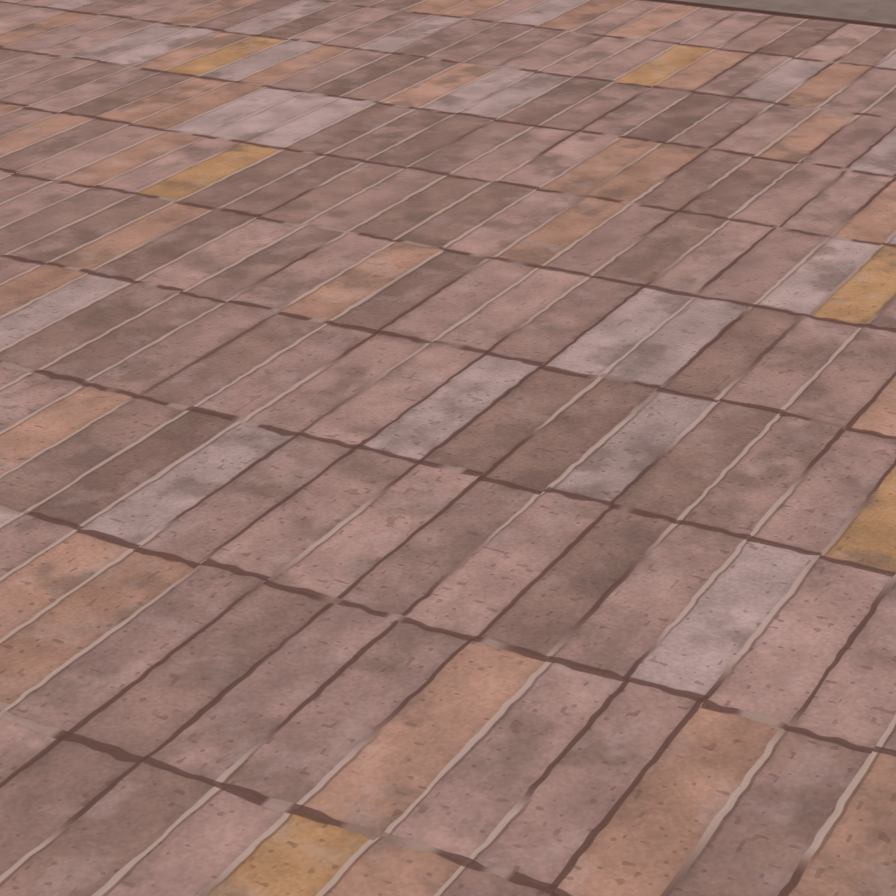
A three.js fragment shader for this texture:

```glsl
varying vec2 vUv;

// Ground plane seen in perspective
const float HORIZON = 0.5647;
const float TILT = 0.0132;
const float COLUMN_VANISH = 1.875;
const float ROW_VANISH = 3.919;
const float COLUMN_PITCH = 0.0825;
const float COLUMN_START = 0.6365;
const float ROW_SCALE = 1.7355;
const float ROW_START = 5.01;
const float LAST_ROW = 9.04;

// Joint half widths and irregularity, in bricks
const float LONG_JOINT = 0.036;
const float CROSS_JOINT = 0.017;
const float COLUMN_JITTER = 0.10;
const float ROW_JITTER = 0.035;
const float EDGE_SOFTNESS = 0.0013;
const float BRICK_ASPECT = 3.6;

const vec3 BROWN = vec3(0.54, 0.425, 0.39);
const vec3 ROSE = vec3(0.635, 0.505, 0.475);
const vec3 PALE = vec3(0.69, 0.59, 0.575);
const vec3 TERRACOTTA = vec3(0.67, 0.505, 0.43);
const vec3 OCHRE = vec3(0.70, 0.53, 0.38);
const vec3 MORTAR = vec3(0.71, 0.615, 0.575);
const vec3 SHADOW = vec3(0.37, 0.265, 0.24);
const vec3 SOOT = vec3(0.44, 0.36, 0.325);
const vec3 BORDER = vec3(0.51, 0.44, 0.41);

float hash(vec2 p) {
  vec3 q = fract(vec3(p.xyx) * 0.1031);
  q += dot(q, q.yzx + 33.33);
  return fract((q.x + q.y) * q.z);
}

float noise(vec2 p) {
  vec2 i = floor(p);
  vec2 f = fract(p);
  f = f * f * (3.0 - 2.0 * f);
  return mix(mix(hash(i), hash(i + vec2(1.0, 0.0)), f.x),
             mix(hash(i + vec2(0.0, 1.0)), hash(i + vec2(1.0)), f.x), f.y);
}

float fbm(vec2 p) {
  float sum = 0.0;
  float gain = 0.5;
  for (int i = 0; i < 4; i++) {
    sum += gain * noise(p);
    p = p * 2.03 + 17.7;
    gain *= 0.5;
  }
  return sum / 0.9375;
}

float band(float d, float halfWidth, float soft) {
  float cover = min(1.0, 1.6 * halfWidth / soft);
  return cover * (1.0 - smoothstep(halfWidth - soft, halfWidth + soft, abs(d)));
}

vec3 brickColor(vec2 cell) {
  float tone = hash(cell + 41.0);
  float kind = hash(cell + 93.0);
  float warmth = 1.0 - smoothstep(0.0, 9.0, cell.x);
  vec3 color = mix(BROWN, ROSE, smoothstep(0.0, 0.9, tone));
  color = mix(color, PALE, 0.75 * step(0.87, kind));
  color = mix(color, TERRACOTTA, 0.75 * step(kind, 0.15 + 0.25 * warmth));
  color = mix(color, OCHRE, 0.8 * step(kind, 0.025 + 0.05 * warmth));
  return color * (0.96 + 0.08 * hash(cell + 7.0));
}

void main() {
  // Canvas to brick grid: columns grow leftward, rows grow away
  vec2 p = vec2(vUv.x, 1.0 - vUv.y);
  float depth = p.y + HORIZON + TILT * p.x;
  float across = (COLUMN_VANISH - p.x) / depth;
  float along = ROW_SCALE * (p.x + ROW_VANISH) / depth;
  vec2 grid = vec2((across - COLUMN_START) / COLUMN_PITCH, along - ROW_START);
  vec2 soft = EDGE_SOFTNESS / depth * vec2(length(vec2(1.0, across)) / COLUMN_PITCH, along);

  // Nearest joints, shifted a little from brick to brick
  vec2 surface = grid * vec2(1.0, BRICK_ASPECT);
  vec2 wobble = vec2(noise(surface * 5.0), noise(surface * 5.0 + 60.0)) - 0.5;
  vec2 seam = floor(grid + 0.5);
  vec2 d = grid - seam + wobble * vec2(0.035, 0.018);
  d.y -= ROW_JITTER * (hash(vec2(floor(grid.x), seam.y) + 150.0) - 0.5);
  float row = seam.y - 1.0 + step(0.0, d.y);
  d.x -= COLUMN_JITTER * (hash(vec2(seam.x, row) + 210.0) - 0.5);
  vec2 cell = vec2(seam.x - 1.0 + step(0.0, d.x), row);

  // Brick face: blotches, soot, worn edges, grain and pits
  vec2 local = surface + 19.0 * vec2(hash(cell + 3.0), hash(cell + 5.0));
  float detail = smoothstep(0.5, 1.2, depth);
  float blotch = fbm(local * 1.7);
  vec3 color = brickColor(cell) * (0.86 + 0.28 * blotch);
  float soot = smoothstep(0.52, 0.78, fbm(local * 1.3 + 80.0));
  color = mix(color, SOOT, 0.5 * soot);
  color = mix(color, PALE, 0.3 * smoothstep(0.55, 0.8, fbm(local * 2.1 + 130.0)));
  color *= 1.0 + 0.09 * detail * (noise(local * 24.0) - 0.5);
  float pits = smoothstep(0.82, 0.93, noise(local * 11.0 + 35.0));
  color = mix(color, SHADOW, 0.3 * detail * pits);
  float edge = min(abs(d.x), abs(d.y) * BRICK_ASPECT);
  color *= 0.94 + 0.06 * smoothstep(0.02, 0.18, edge);

  // Long joints: pale mortar alternating with open shadow
  float fill = noise(vec2(seam.x * 7.3, grid.y * 1.4)) + 0.025 * (grid.x - 6.0);
  float pale = smoothstep(0.34, 0.62, fill);
  float width = LONG_JOINT * (0.6 + 0.7 * noise(vec2(seam.x * 3.7, grid.y * 4.0)));
  float longJoint = band(d.x, width, soft.x);
  vec3 longColor = mix(SHADOW, MORTAR, pale);
  color = mix(color, SHADOW, 0.4 * pale * band(d.x + width * 1.4, width * 0.6, soft.x));
  color = mix(color, longColor, 0.82 * longJoint);

  // Cross joints: mostly dark, with scraps of mortar
  float scrap = smoothstep(0.62, 0.82, noise(vec2(grid.x * 2.3, seam.y * 9.1)));
  float crossWidth = CROSS_JOINT * (0.6 + 0.8 * noise(vec2(grid.x * 4.0, seam.y * 5.3)));
  float crossJoint = band(d.y, crossWidth, soft.y);
  color = mix(color, mix(SHADOW, MORTAR, 0.75 * scrap), 0.78 * crossJoint);

  // Far border beyond the last row
  float beyond = smoothstep(-soft.y, soft.y, grid.y - LAST_ROW);
  color = mix(color, BORDER * (0.9 + 0.2 * blotch), beyond);
  color = mix(color, SHADOW * 0.8, 0.9 * band(grid.y - LAST_ROW, 0.045, soft.y));

  gl_FragColor = vec4(color, 1.0);
}
```
